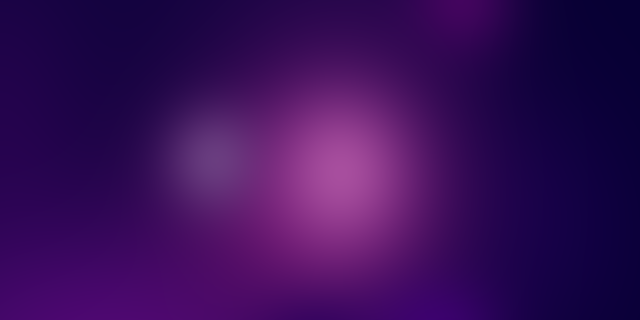
Write a Shadertoy shader that draws this background.

```glsl
// Blends an elliptical Gaussian glow over the colour below it.
vec3 addGlow(vec3 below, vec2 p, vec2 center, vec2 radius, vec3 tint, float strength) {
    vec2 d = (p - center) / radius;
    return mix(below, tint, strength * exp(-dot(d, d)));
}

void mainImage(out vec4 fragColor, in vec2 fragCoord) {
    // Canvas spans 2 by 1 units
    vec2 p = fragCoord / iResolution.xy * vec2(2.0, 1.0);

    // Navy base, darker to the right
    vec3 color = mix(vec3(0.065, 0.01, 0.24), vec3(0.025, 0.0, 0.2), smoothstep(1.2, 1.7, p.x));

    // Broad haze: left edge, lower left, right side, center
    color = addGlow(color, p, vec2(0.0, 0.62), vec2(0.28, 0.5), vec3(0.14, 0.01, 0.3), 0.9);
    color = addGlow(color, p, vec2(0.35, -0.08), vec2(0.85, 0.42), vec3(0.31, 0.03, 0.45), 1.0);
    color = addGlow(color, p, vec2(1.65, 0.3), vec2(0.35, 0.4), vec3(0.08, 0.0, 0.29), 0.8);
    color = addGlow(color, p, vec2(1.08, 0.55), vec2(0.43, 0.6), vec3(0.25, 0.04, 0.36), 0.75);

    // Magenta body
    color = addGlow(color, p, vec2(0.97, 0.36), vec2(0.4, 0.36), vec3(0.43, 0.07, 0.44), 0.9);

    // Bottom shadow and violet, then the top purple spot
    color = addGlow(color, p, vec2(1.0, -0.04), vec2(0.2, 0.13), vec3(0.18, 0.0, 0.36), 0.8);
    color = addGlow(color, p, vec2(1.36, -0.02), vec2(0.2, 0.15), vec3(0.25, 0.0, 0.46), 0.8);
    color = addGlow(color, p, vec2(1.44, 1.0), vec2(0.17, 0.18), vec3(0.28, 0.02, 0.38), 0.9);

    // Grey lilac light and pink core
    color = addGlow(color, p, vec2(0.67, 0.5), vec2(0.15, 0.16), vec3(0.43, 0.27, 0.52), 0.85);
    color = addGlow(color, p, vec2(1.065, 0.46), vec2(0.21, 0.24), vec3(0.67, 0.32, 0.63), 0.95);

    fragColor = vec4(color, 1.0);
}
```
